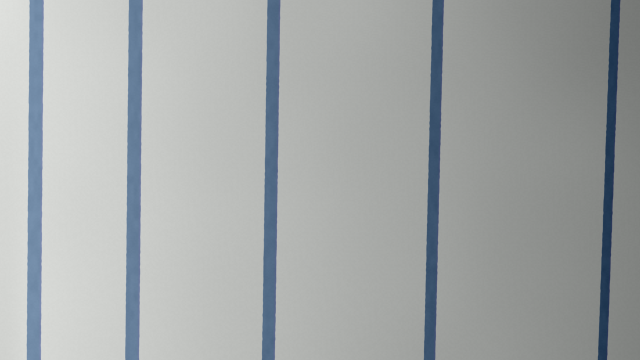
A WebGL 2 fragment shader for this pattern:

```glsl
#version 300 es
precision highp float;
// Five leaning blue stripes, widening in spacing, on unevenly lit grey paper.

#define STRIPES 5
#define FIRST_X 0.0573
#define SPACING vec3(0.1177, 0.04056, -0.00336)
#define LEAN vec2(0.0046, 0.0010)
#define HALF_WIDTH vec2(0.0110, 0.00024)
#define EDGE_SOFTNESS 0.0009
#define EDGE_WOBBLE 0.0006
#define GRAIN 0.012
#define GRAIN_SCALE 260.0
#define MOTTLE 0.016

uniform vec2 u_resolution;
out vec4 fragColor;

const vec3 PAPER_LIT = vec3(0.865, 0.872, 0.860);
const vec3 PAPER_SHADE = vec3(0.505, 0.515, 0.505);
const vec3 INK_LIT = vec3(0.47, 0.57, 0.68);
const vec3 INK_SHADE = vec3(0.11, 0.20, 0.30);
const vec3 FRINGE = vec3(0.035, -0.015, 0.025);

float hash(vec2 p) {
  return fract(sin(dot(p, vec2(127.1, 311.7))) * 43758.5453);
}

float noise(vec2 p) {
  vec2 cell = floor(p);
  vec2 f = fract(p);
  f = f * f * (3.0 - 2.0 * f);
  return mix(mix(hash(cell), hash(cell + vec2(1, 0)), f.x),
             mix(hash(cell + vec2(0, 1)), hash(cell + vec2(1, 1)), f.x), f.y);
}

// Centre of stripe i at height v: cubic spacing plus a growing lean.
float stripeCentre(float i, float v) {
  float top = FIRST_X + i * (SPACING.x + i * (SPACING.y + i * SPACING.z));
  return top - (LEAN.x + LEAN.y * i * i) * (1.0 - v);
}

void main() {
  vec2 uv = gl_FragCoord.xy / u_resolution;
  vec2 p = gl_FragCoord.xy / u_resolution.y;

  // Paper: light falls off to the right, with darker edges and corners.
  vec3 color = mix(PAPER_LIT, PAPER_SHADE, uv.x);
  float topRight = smoothstep(0.65, 1.0, uv.x) * smoothstep(0.5, 1.0, uv.y);
  float leftEdge = 1.0 - smoothstep(0.0, 0.05, uv.x);
  color *= 1.0 - 0.10 * topRight - 0.05 * leftEdge * (1.0 - uv.y);
  color += MOTTLE * (noise(p * 5.0) - 0.5);

  // Stripes: coverage, ink shaded by the same light, warm right fringe.
  vec3 ink = mix(INK_LIT, INK_SHADE, uv.x);
  ink += 0.03 * (noise(p * vec2(90.0, 40.0)) - 0.5);
  float soft = max(EDGE_SOFTNESS, 0.75 / u_resolution.x);
  for (int n = 0; n < STRIPES; n++) {
    float i = float(n);
    float wobble = EDGE_WOBBLE * (noise(vec2(i * 17.0, p.y * 120.0)) - 0.5);
    float offset = uv.x - stripeCentre(i, uv.y) + wobble;
    float halfWidth = HALF_WIDTH.x - HALF_WIDTH.y * i * i;
    float cover = 1.0 - smoothstep(-soft, soft, abs(offset) - halfWidth);
    float fringe = smoothstep(0.6, 1.0, offset / halfWidth);
    color = mix(color, ink + FRINGE * fringe, cover);
  }

  // Fine grain over everything.
  color += GRAIN * (noise(p * GRAIN_SCALE) - 0.5);
  fragColor = vec4(clamp(color, 0.0, 1.0), 1.0);
}
```
